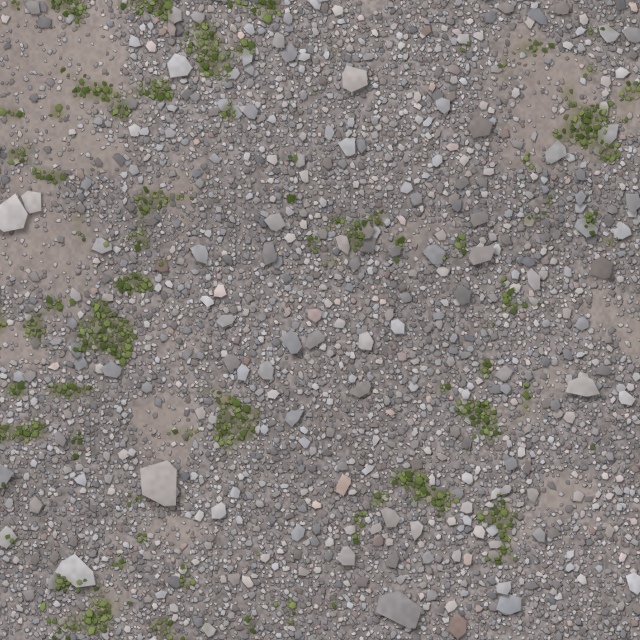
Give the GLSL for this texture, as a three.js fragment shader.

```glsl
// Weathered gravel ground: faceted stones of five sizes over dusty soil,
// with bare sandy patches and small clumps of green weeds.
// Each layer scatters hashed convex polygons, one per jittered grid cell.

#define SOIL vec3(0.54, 0.512, 0.505)
#define SAND vec3(0.61, 0.565, 0.545)
#define STONE_DARK vec3(0.43, 0.415, 0.42)
#define STONE_LIGHT vec3(0.745, 0.73, 0.735)
#define LEAF_DARK vec3(0.27, 0.34, 0.15)
#define LEAF_LIGHT vec3(0.51, 0.57, 0.33)
#define MOSS vec3(0.38, 0.38, 0.25)
#define EDGE_BLUR 0.0016
#define SHADOW 0.36
#define LIGHT_DIR vec2(-0.5, 0.8)

varying vec2 vUv;

float hash(vec2 p) {
  vec3 q = fract(p.xyx * 0.1031);
  q += dot(q, q.yzx + 33.33);
  return fract((q.x + q.y) * q.z);
}

float noise(vec2 p) {
  vec2 i = floor(p), f = fract(p);
  f = f * f * (3.0 - 2.0 * f);
  return mix(mix(hash(i), hash(i + vec2(1, 0)), f.x),
             mix(hash(i + vec2(0, 1)), hash(i + vec2(1, 1)), f.x), f.y);
}

// Bare sand, mostly towards the upper left
float sandCover(vec2 p) {
  float n = 0.7 * noise(p * 5.0 + 3.7) + 0.3 * noise(p * 17.0 + 9.1);
  return smoothstep(0.56, 0.76, n + 0.25 * (p.y - 0.6) - 0.12 * (p.x - 0.4));
}

// Weeds gather in small clumps inside larger colonies
float plantCover(vec2 p) {
  float n = 0.55 * noise(p * 30.0 + 5.3) + 0.45 * noise(p * 7.0 + 21.6);
  return smoothstep(0.65, 0.82, n + 0.06 * (p.y - 0.5));
}

// Radius-like distance to an irregular, turned and stretched polygon
float facetDistance(vec2 d, vec2 id) {
  float turn = 6.2832 * hash(id + 7.7);
  float c = cos(turn), s = sin(turn);
  d = mat2(c, s, -s, c) * d;
  d.y *= mix(1.0, 1.65, hash(id + 13.1));
  float r = 0.0;
  for (int i = 0; i < 6; i++) {
    float k = float(i);
    float a = (k + 0.7 * hash(id + 3.1 * k)) * 1.0472;
    r = max(r, dot(d, vec2(cos(a), sin(a))) / mix(0.8, 1.1, hash(id + 5.3 * k + 1.9)));
  }
  return r;
}

vec3 stoneColor(vec2 id, float lift) {
  vec3 c = mix(STONE_DARK, STONE_LIGHT, clamp(hash(id + 41.3) + lift, 0.0, 1.0));
  c += vec3(0.018, 0.0, -0.018) * (2.0 * hash(id + 47.9) - 1.0);
  return c + vec3(0.05, 0.0, -0.02) * step(0.95, hash(id + 53.2));
}

// Paints one layer of stones (leafy = 0) or leaves (leafy = 1)
void scatter(inout vec3 col, vec2 p, float cells, float share, float lift, float leafy) {
  vec2 g = p * cells;
  float blur = EDGE_BLUR * cells;
  for (int y = -1; y <= 1; y++) {
    for (int x = -1; x <= 1; x++) {
      vec2 cell = floor(g) + vec2(x, y);
      vec2 id = cell + cells * 1.37 + 60.0 * leafy;
      vec2 center = cell + 0.2 + 0.6 * vec2(hash(id + 17.3), hash(id + 29.8));
      vec2 spot = center / cells;
      float cover = leafy > 0.5 ? plantCover(spot) : 1.0 - 0.75 * sandCover(spot);
      if (hash(id) > share * cover) continue;

      vec2 d = g - center;
      float h = hash(id + 37.4);
      float size = mix(0.27, 0.52, h * h);
      float r = facetDistance(d, id);
      float rs = facetDistance(d + 0.1 * LIGHT_DIR, id);
      col *= 1.0 - SHADOW * (1.0 - smoothstep(size * 0.8, size * 1.3 + blur, rs));

      vec3 tone = leafy > 0.5 ? mix(LEAF_DARK, LEAF_LIGHT, hash(id + 43.6))
                              : stoneColor(id, lift);
      tone *= 1.0 + 0.08 * dot(d, LIGHT_DIR) / size;
      tone *= 0.95 + 0.1 * noise(p * 130.0);
      col = mix(col, tone, 1.0 - smoothstep(size - blur, size + blur, r));
    }
  }
}

void main() {
  vec2 p = vUv;

  // Dusty soil with fine grain
  float grain = 0.6 * noise(p * 210.0) + 0.4 * noise(p * 95.0);
  float sand = sandCover(p);
  vec3 col = mix(SOIL, SAND, sand);
  col *= 1.0 + mix(0.42, 0.16, sand) * (grain - 0.5);

  // Gravel, from grit to cobbles; coarser towards the upper right
  float coarse = 0.75 + 0.5 * smoothstep(0.2, 1.7, p.x + p.y);
  scatter(col, p, 135.0, 0.7, 0.1, 0.0);
  scatter(col, p, 84.0, 0.5, 0.08, 0.0);
  scatter(col, p, 50.0, 0.28 * coarse, 0.06, 0.0);
  scatter(col, p, 27.0, 0.13 * coarse, 0.1, 0.0);
  scatter(col, p, 14.0, 0.07, 0.2, 0.0);

  // Weeds: mossy stain below, then two sizes of leaves
  col = mix(col, MOSS, 0.5 * plantCover(p));
  scatter(col, p, 125.0, 0.7, 0.0, 1.0);
  scatter(col, p, 82.0, 0.5, 0.0, 1.0);

  // Broad, gentle variation in brightness
  col *= 0.95 + 0.1 * noise(p * 6.0 + 31.0);
  gl_FragColor = vec4(clamp(col, 0.0, 1.0), 1.0);
}
```
